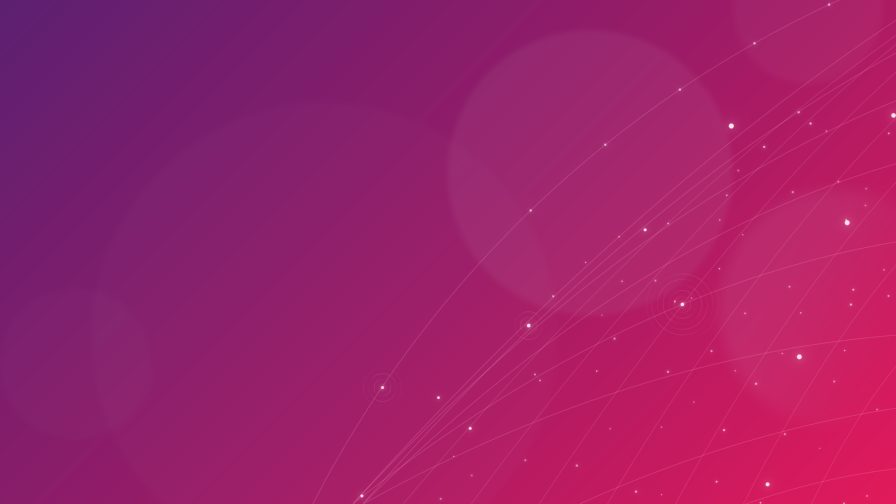
This background is drawn by a Shadertoy shader. Its source:

```glsl
const vec3 VIOLET = vec3(0.36, 0.125, 0.445);
const vec3 MAGENTA = vec3(0.60, 0.108, 0.402);
const vec3 CRIMSON = vec3(0.885, 0.10, 0.355);
const vec3 HAZE = vec3(0.78, 0.62, 0.76);
const vec3 LINE_TINT = vec3(1.0, 0.65, 0.78);
const vec3 STAR_TINT = vec3(1.0, 0.88, 0.93);

const float RIGHT = 1.778;          // right edge, in canvas heights
const float LINE_ALPHA = 0.16;
const float RING_ALPHA = 0.10;
const float STAR_CELL = 0.085;
const float BEAD_STEP = 0.148;
const vec3 OUTER_ARC = vec3(2.588, -1.009, 2.211);  // centre, radius
const vec3 SOFT_DISC = vec3(1.662, 0.389, 0.245);

// Discs: centre, radius, opacity
const vec4 DISCS[4] = vec4[4](
    vec4(0.644, 0.333, 0.463, 0.030), vec4(1.171, 0.657, 0.283, 0.092),
    vec4(1.604, 0.981, 0.148, 0.058), vec4(0.150, 0.278, 0.150, 0.028));

// Ripples: centre, outer radius
const vec3 RIPPLES[3] = vec3[3](
    vec3(1.354, 0.396, 0.075), vec3(1.049, 0.354, 0.035), vec3(0.759, 0.231, 0.040));

// Main stars: centre, radius
const vec3 STARS[12] = vec3[12](
    vec3(1.451, 0.750, 0.0050), vec3(1.773, 0.771, 0.0045), vec3(1.681, 0.558, 0.0048),
    vec3(1.354, 0.396, 0.0036), vec3(1.049, 0.354, 0.0036), vec3(1.586, 0.292, 0.0048),
    vec3(1.523, 0.039, 0.0038), vec3(1.280, 0.544, 0.0028), vec3(0.933, 0.150, 0.0028),
    vec3(0.718, 0.016, 0.0028), vec3(0.759, 0.231, 0.0028), vec3(0.870, 0.211, 0.0025));

float hash(vec2 p) {
    vec3 q = fract(vec3(p.xyx) * 0.1031);
    q += dot(q, q.yzx + 33.33);
    return fract((q.x + q.y) * q.z);
}

float stroke(float d, float pixel) {
    float halfWidth = max(0.0011, 0.5 * pixel);
    return 1.0 - smoothstep(halfWidth - 0.5 * pixel, halfWidth + 0.5 * pixel, abs(d));
}

float star(vec2 offset, float radius, float pixel) {
    float d = length(offset);
    float core = 1.0 - smoothstep(radius - 0.8 * pixel, radius + 0.8 * pixel, d);
    return 0.85 * core + 0.22 * exp(-d / (1.6 * radius));
}

// Parabolic thread from the bottom edge to the right edge
float thread(vec2 p, float startX, float endY, float bulge, float pixel) {
    float span = RIGHT - startX;
    float s = (p.x - startX) / span;
    float height = endY * s * (1.0 + bulge * (1.0 - s));
    float slope = endY * (1.0 + bulge * (1.0 - 2.0 * s)) / span;
    return step(0.0, s) * stroke((p.y - height) / sqrt(1.0 + slope * slope), pixel);
}

float threads(vec2 p, float pixel) {
    float sum = stroke(length(p - OUTER_ARC.xy) - OUTER_ARC.z, pixel);
    for (int i = 0; i < 6; i++) {
        float k = float(i);
        sum += thread(p, 0.70 + 0.02 * mod(k, 2.0), 0.96 - 0.05 * k - 0.015 * k * k,
                      0.25 + 0.1 * k, pixel);
    }
    for (int i = 0; i < 7; i++) {
        float x = 0.80 + 0.135 * float(i);
        sum += 0.75 * thread(p, x, 0.93 - (x - 0.8) * (x - 0.8), 0.25, pixel);
    }
    for (int i = 0; i < 2; i++) {
        float k = float(i);
        sum += thread(p, 1.15 + 0.33 * k, 0.19 - 0.12 * k, 0.5, pixel);
    }
    return min(sum, 1.6);
}

float ripple(vec2 offset, float radius, float pixel) {
    float d = length(offset);
    float spacing = max(0.011, 2.5 * pixel);
    float ring = stroke((fract(d / spacing) - 0.5) * spacing, pixel);
    float gap = 0.6 + 0.4 * sin(atan(offset.y, offset.x) * 2.0 + floor(d / spacing) * 2.4);
    return ring * gap * (1.0 - smoothstep(0.9 * radius, radius, d));
}

// Small stars scattered inside the outer arc
float dust(vec2 p, float pixel) {
    float sum = 0.0;
    vec2 home = floor(p / STAR_CELL);
    for (int n = 0; n < 9; n++) {
        vec2 cell = home + vec2(n % 3, n / 3) - 1.0;
        vec2 jitter = vec2(hash(cell + 3.7), hash(cell + 17.3));
        vec2 centre = (cell + jitter) * STAR_CELL;
        float inside = step(length(centre - OUTER_ARC.xy), OUTER_ARC.z - 0.12);
        float size = mix(0.0010, 0.0022, hash(cell + 41.1));
        float present = step(hash(cell + 71.9), 0.78);
        sum += inside * present * star(p - centre, size, pixel) * (0.35 + 0.45 * jitter.x);
    }
    return sum;
}

void mainImage(out vec4 fragColor, in vec2 fragCoord) {
    vec2 p = fragCoord / iResolution.y;
    float pixel = 1.0 / iResolution.y;

    // Diagonal gradient
    float t = clamp((p.x + 1.0 - p.y) / (RIGHT + 1.0), 0.0, 1.0);
    vec3 color = mix(VIOLET, MAGENTA, min(2.0 * t, 1.0));
    color = mix(color, CRIMSON, max(2.0 * t - 1.0, 0.0));

    // Translucent discs
    for (int i = 0; i < 4; i++) {
        float d = length(p - DISCS[i].xy) - DISCS[i].z;
        color = mix(color, HAZE, DISCS[i].w * (1.0 - smoothstep(-0.010, 0.010, d)));
    }
    vec2 q = p - SOFT_DISC.xy;
    float fade = 1.0 - smoothstep(-0.2, 0.25, q.x - 0.5 * q.y);
    float soft = 1.0 - smoothstep(-0.035, 0.015, length(q) - SOFT_DISC.z);
    color = mix(color, HAZE, 0.12 * fade * soft);

    // Threads and ripples
    color = mix(color, LINE_TINT, LINE_ALPHA * threads(p, pixel));
    for (int i = 0; i < 3; i++)
        color = mix(color, LINE_TINT, RING_ALPHA * ripple(p - RIPPLES[i].xy, RIPPLES[i].z, pixel));

    // Stars, with beads along the outer arc
    float light = dust(p, pixel);
    for (int i = 0; i < 12; i++) light += star(p - STARS[i].xy, STARS[i].z, pixel);
    for (int i = 0; i < 5; i++) {
        float x = 1.053 + BEAD_STEP * float(i);
        float dx = x - OUTER_ARC.x;
        float y = OUTER_ARC.y + sqrt(OUTER_ARC.z * OUTER_ARC.z - dx * dx);
        light += 0.7 * star(p - vec2(x, y), 0.0022, pixel);
    }
    fragColor = vec4(mix(color, STAR_TINT, min(light, 1.0)), 1.0);
}
```
